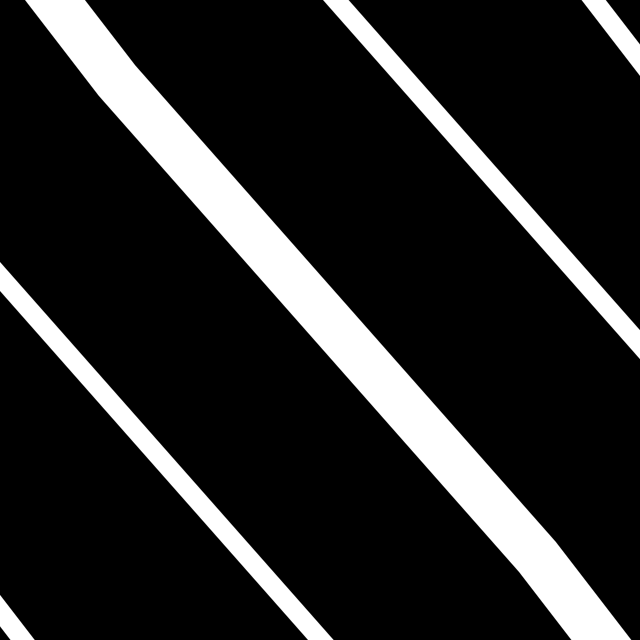
Reproduce this pattern procedurally as a three.js fragment shader.

```glsl
// Slanted white bands on black: one wide, the rest narrow, alternate ones gently creased.
#define INK vec3(1.0)
#define GROUND vec3(0.0)
#define SPACING 0.453       // horizontal step between bands
#define CENTER_X 0.513      // wide band at mid height
#define MAIN_RUN 0.8826     // sideways run per unit of height
#define STEEP_RUN 0.770     // run beyond a crease
#define WIDE 0.0742
#define NARROW 0.0300
#define CREASE_Y 0.130      // lower crease of the wide band
#define CREASE_GAP 0.744    // height between its two creases

varying vec2 vUv;

// Signed distance to a line through a point, falling to the right.
float slantDistance(vec2 p, vec2 through, float run) {
  return dot(p - through, normalize(vec2(1.0, run)));
}

// Point on the straight part of a band at the given height.
vec2 bandPoint(float index, float height) {
  float x = CENTER_X + SPACING * index - MAIN_RUN * (height - 0.5);
  return vec2(x, height);
}

// Signed distance to a band's centre line, with mitred creases on even bands.
float bandDistance(vec2 p, float index) {
  float d = slantDistance(p, bandPoint(index, 0.5), MAIN_RUN);
  if (mod(index, 2.0) < 0.5) {
    float h = index * 0.5;
    float low = CREASE_Y + h * (0.665 + 0.650 * h);
    float upper = slantDistance(p, bandPoint(index, low + CREASE_GAP), STEEP_RUN);
    float lower = slantDistance(p, bandPoint(index, low), STEEP_RUN);
    d = max(min(d, upper), lower);
  }
  return d;
}

void main() {
  float soft = 0.7 * fwidth(vUv.x);
  float coverage = 0.0;

  // Bands from lower left to upper right
  for (int i = -2; i <= 2; i++) {
    float index = float(i);
    float halfWidth = 0.5 * (i == 0 ? WIDE : NARROW);
    float edge = abs(bandDistance(vUv, index)) - halfWidth;
    coverage = max(coverage, 1.0 - smoothstep(-soft, soft, edge));
  }

  gl_FragColor = vec4(mix(GROUND, INK, coverage), 1.0);
}
```
